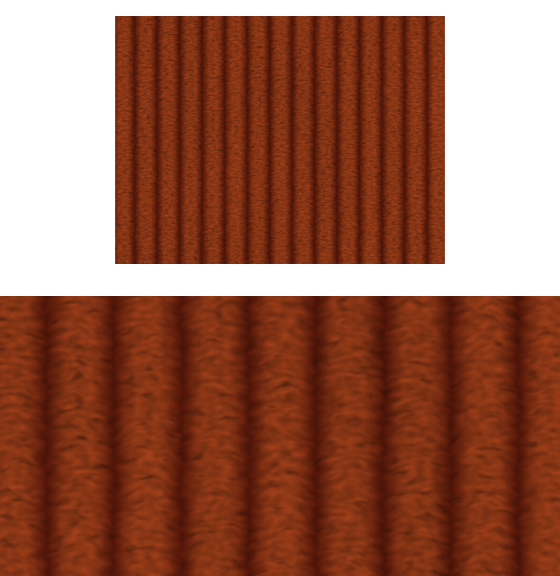
Top: the whole. Bottom: its middle third, enlarged.
This texture is drawn by a WebGL 1 fragment shader. Its source:

```glsl
precision highp float;
// Rust-brown corduroy swatch with fourteen dark vertical grooves on a white ground.

uniform vec2 u_resolution;

vec2 gradient(vec2 cell) {
  float a = 6.2832 * fract(sin(dot(cell, vec2(12.99, 78.23))) * 4375.85);
  return vec2(cos(a), sin(a));
}

// Gradient noise, roughly -0.7 to 0.7
float noise(vec2 p) {
  vec2 i = floor(p), f = fract(p);
  vec2 w = f * f * f * (f * (f * 6.0 - 15.0) + 10.0);
  vec2 e = vec2(1.0, 0.0);
  float low = mix(dot(gradient(i), f), dot(gradient(i + e.xy), f - e.xy), w.x);
  float high = mix(dot(gradient(i + e.yx), f - e.yx),
                   dot(gradient(i + e.xx), f - e.xx), w.x);
  return mix(low, high, w.y);
}

void main() {
  // Centred coordinates in canvas heights
  vec2 p = (gl_FragCoord.xy - 0.5 * u_resolution) / u_resolution.y;
  float pixel = 1.0 / u_resolution.y;

  // Ribs: grooves lie at whole numbers, with ragged pile along their edges
  float rib = (p.x + 0.519) / 0.0803;
  rib += 0.07 * noise(p * vec2(30.0, 95.0)) + 0.025 * noise(p * vec2(5.0, 12.0));
  float across = fract(rib) - 0.5;
  float fromGroove = 0.5 - abs(across);
  float height = smoothstep(-0.12, 0.36, fromGroove);

  // Short tufts that bend down toward both sides of each rib
  vec2 pile = p + vec2(0.0, 0.035 * across * across);
  pile.y += 0.004 * noise(p * 45.0);
  float tufts = noise(pile * vec2(55.0, 128.0));
  float fibres = noise(pile * vec2(105.0, 175.0) + 37.0);
  float cracks = smoothstep(0.18, 0.5, noise(pile * vec2(48.0, 110.0) + 81.0));

  // Shade from groove to crown, with fine grain and slow wear
  vec3 cloth = mix(vec3(0.26, 0.055, 0.02), vec3(0.535, 0.21, 0.083), height);
  float grain = 0.24 * tufts + 0.15 * fibres - 0.18 * cracks;
  float wear = 0.05 * noise(p * vec2(4.0, 3.0) + 9.0)
             + 0.04 * noise(vec2(floor(rib) * 0.73, 4.5));
  cloth *= 1.0 + grain * mix(0.5, 1.0, height) + wear + 0.02 * p.x;

  // Rectangular swatch with smooth edges
  vec2 edge = abs(p) - vec2(0.5885, 0.4427);
  float swatch = 1.0 - smoothstep(-0.5 * pixel, 0.5 * pixel, max(edge.x, edge.y));
  gl_FragColor = vec4(mix(vec3(1.0), cloth, swatch), 1.0);
}
```
